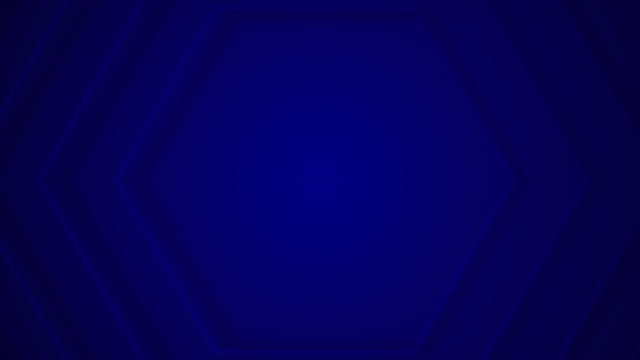
Give the GLSL for this background, as a WebGL 2 fragment shader.

```glsl
#version 300 es
precision highp float;
// Deep blue radial glow behind concentric embossed hexagon outlines.
uniform vec2 u_resolution;
out vec4 fragColor;

// Signed distance to the edge lines of a hexagon with vertices left and right.
float hexagon(vec2 p, float radius) {
    p = abs(p);
    return max(p.x * 0.866 + p.y * 0.5, p.y) - radius * 0.866;
}

// Soft line profile: 1 on the line, falling off over the given width.
float softLine(float d, float width) {
    return exp(-d * d / (width * width));
}

void main() {
    // Canvas height is one unit, with the origin at the centre.
    vec2 p = (gl_FragCoord.xy - 0.5 * u_resolution) / u_resolution.y;
    float pixel = 1.0 / u_resolution.y;

    // Radial glow fading towards the corners.
    float blue = 0.518 - 0.302 * sqrt(dot(p, p) + 0.0004);

    // Each ring drops a blurred shadow to its right and carries a bright rim.
    float shadow = 0.0;
    float rim = 0.0;
    for (int i = 0; i < 4; i++) {
        float ring = float(i);
        float radius = 0.551 + 0.21 * ring;
        vec2 q = p + vec2(0.0175 + 0.003 * ring, 0.0);
        shadow += softLine(hexagon(q - vec2(0.05, -0.005), radius - 0.016), 0.026);
        rim += softLine(hexagon(q, radius), max(0.0065, pixel));
    }

    // The rim is weaker towards the upper right.
    float facing = smoothstep(0.6, -0.3, dot(p, vec2(0.6, 0.8)));
    blue *= 1.0 - 0.13 * min(shadow, 1.0);
    blue += rim * mix(0.035, 0.08, facing);

    float red = 0.018 * smoothstep(0.5, 0.38, blue);
    fragColor = vec4(red, 0.0, blue, 1.0);
}
```
